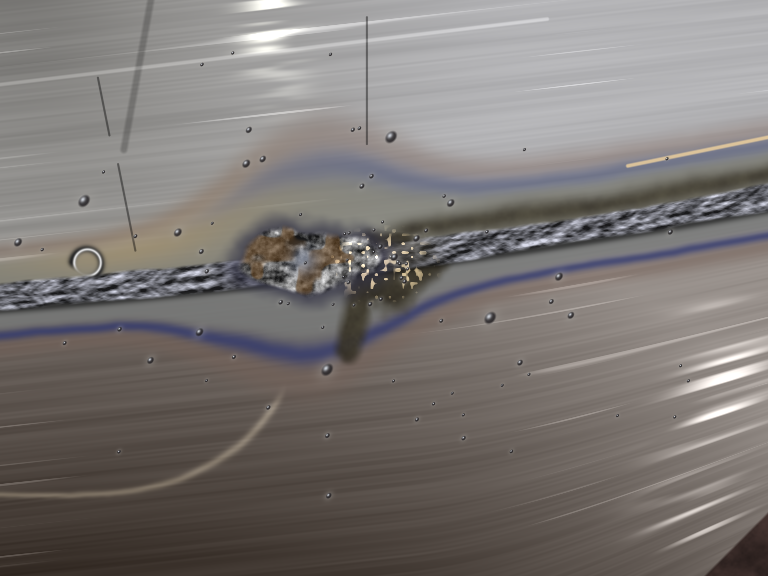
Reproduce this texture procedurally as a WebGL 2 fragment shader.

```glsl
#version 300 es
precision highp float;
// Brushed steel with a weld seam, heat tint, a burnt lump and spatter.
uniform vec2 u_resolution;
out vec4 fragColor;

float hash(vec2 p) { return fract(sin(dot(p, vec2(127.1, 311.7))) * 43758.5); }

float noise(vec2 p) {
  vec2 i = floor(p), f = fract(p);
  f = f * f * (3. - 2. * f);
  return mix(mix(hash(i), hash(i + vec2(1, 0)), f.x),
    mix(hash(i + vec2(0, 1)), hash(i + 1.), f.x), f.y);
}

float fbm(vec2 p) {
  float sum = 0., amp = .5;
  for (int i = 0; i < 4; i++) { sum += amp * noise(p); p = p * 2.03 + 7.1; amp *= .5; }
  return sum;
}

float bell(float x, float w) { return exp(-x * x / (w * w)); }

// Soft line from s.xy to s.zw
float line(vec2 p, vec4 s, float w) {
  vec2 ab = s.zw - s.xy;
  float t = clamp(dot(p - s.xy, ab) / dot(ab, ab), 0., 1.);
  return 1. - smoothstep(w * .3, w + .001, length(p - s.xy - ab * t));
}

// Metal droplet: pale rim, dark body, glint
void droplet(inout vec3 col, vec2 p, float r) {
  p.y -= p.x * .3;
  float d = length(p);
  col = mix(col, vec3(.66, .65, .63), .35 * bell(d, r * 1.6));
  col = mix(col, vec3(.13, .12, .13), .85 - .85 * smoothstep(r * .6, r + .001, d));
  col = mix(col, vec3(.85, .87, .9), .9 * bell(length(p - r * vec2(-.2, .3)), r * .42));
}

// Slanted light on a noise surface
float relief(vec2 p) { return (fbm(p) - fbm(p + vec2(.35, -.45))) * 2.2; }

void main() {
  vec2 p = gl_FragCoord.xy / u_resolution.y;
  float x = p.x, y = p.y;
  float d = y - (.488 + .075 * x + .041 * x * x);
  float wob = fbm(p * 9.) - .47;

  // Plate shading
  vec3 upper = mix(vec3(.58, .575, .565), vec3(.7, .7, .71), smoothstep(.1, .95, x));
  upper -= .11 * bell(length(p - vec2(.02, 1)), .22);
  vec3 lower = mix(vec3(.22, .185, .16), vec3(.54, .51, .49), min(y * 1.4 + .38 * x * x, 1.15));
  vec3 col = mix(lower, upper, smoothstep(-.06, .06, d));

  // Brushing, bent upward at lower right
  float bend = max(x - .7, 0.) * (1. - y);
  float v = y - .11 * x - .5 * bend * bend;
  col += (noise(vec2(x * 3., v * 260.)) - .5) * .04 + (noise(vec2(x * 1.5, v * 55.)) - .5) * .04;
  col += .16 * smoothstep(.87, .98, noise(vec2(x * 2. + 4., v * 120.)));

  // Broken glare
  float glare = bell(x - .475, .05) * smoothstep(.76, .95, y);
  col += vec3(.5, .5, .46) * glare * smoothstep(.35, .85, noise(vec2(x * 7., v * 110.)));
  float flare = bell(x - 1.27 + .25 * max(.38 - y, 0.), .075) * smoothstep(.02, .1, y) * (1. - smoothstep(.42, .5, y));
  col += .55 * flare * smoothstep(.55, .85, noise(vec2(x * 4., v * 75.)));

  // Heat tint: e is 0 on the seam, 1 on the blue rim
  float top = .06 + .03 * smoothstep(.5, 1., x) + .11 * bell(x - .55, .2);
  float low = .07 + .083 * bell(x - .54, .19);
  float e = (d > 0. ? d / top : -d / low) + wob * .12;
  col = mix(col, vec3(.47, .38, .34), .4 * bell(e - 1.28, .25));
  if (d > 0.) {
    col = mix(col, vec3(.49, .49, .45), .75 - .75 * smoothstep(.75, 1.1, e));
    col = mix(col, vec3(.34, .37, .49), .65 * bell(e - 1., .17) * smoothstep(.2, .5, x));
    col = mix(col, vec3(.68, .59, .43), .55 * bell(x - .25, .22) * bell(e - .85, .5));
  } else {
    col = mix(col, vec3(.47, .48, .48), .8 - .8 * smoothstep(.7, 1.05, e));
    col = mix(col, vec3(.19, .22, .43), .75 * bell(e - 1., .12));
  }
  col = mix(col, vec3(.95, .83, .62), .8 * line(p, vec4(1.09, .712, 1.34, .763), .004));

  // Scratches
  float dark = line(p, vec4(.637, .97, .637, .75), .002) + line(p, vec4(.205, .715, .235, .565), .002)
    + line(p, vec4(.17, .865, .19, .765), .002) + .5 * line(p, vec4(.262, 1, .215, .74), .008);
  col *= 1. - .42 * min(dark, 1.);
  col += .12 * line(p, vec4(0, .853, .95, .967), .004);
  float arc = (y - .14 - 3. * pow(x, 4.) + wob * .01) / (1. + 12. * x * x * x);
  col += vec3(.2, .19, .16) * bell(arc, .005) * (1. - smoothstep(.47, .5, x));

  // Soot band, burn and drip
  float soot = .85 * bell(d - .038 + wob * .02, .02) * smoothstep(.64, .72, x);
  float burn = length((p - vec2(.665, .54)) / vec2(.1, .068));
  soot = max(soot, 1. - smoothstep(.6, 1.1, burn + wob * 1.8));
  soot = max(soot, line(p + wob * .04, vec4(.625, .5, .6, .39), .032));
  col = mix(col, mix(vec3(.13, .11, .08), vec3(.29, .27, .2), fbm(p * 35.)), soot * .88);

  // Rippled weld bead
  float ripple = sin((x - abs(d) * 1.5 + wob * .06) * 330.);
  float bead = 1. - smoothstep(.019, .027, abs(d + .003) + wob * .015);
  float light = .43 + relief(vec2(x * 30., d * 90.)) * .6 + ripple * .05;
  col *= 1. - .55 * bell(d + .026, .008);
  col = mix(col, vec3(.97, .98, 1.05) * clamp(light, .1, .88), bead * (1. - .65 * bell(x - .69, .06)));

  // Silver lump in a blue shadow
  vec2 q = (p - vec2(.54, .548)) / vec2(.115, .062);
  float lump = length(vec2(q.x, q.y - q.x * .15)) + wob * .9;
  col = mix(col, vec3(.2, .2, .27), .75 - .75 * smoothstep(.85, 1.45, lump));
  float facet = relief(p * 32.) + .5 * relief(p * 80.);
  vec3 silver = vec3(clamp(.42 + facet * .75, .07, .97));
  silver = mix(silver, vec3(.42, .29, .15), .6 * smoothstep(.55, .7, noise(p * 38.)));
  silver = mix(silver, vec3(.52, .55, .62), .75 * bell(length(p - vec2(.528, .547)), .024));
  col = mix(col, silver, 1. - smoothstep(.82, 1., lump));
  col += vec3(.62, .55, .42) * smoothstep(.68, .82, noise(p * 130.)) * (1. - smoothstep(.5, 1.1, burn));

  // Curled wire
  vec2 w = p - vec2(.15, .542);
  float curl = smoothstep(-.025, -.01, w.y + w.x * .5);
  col = mix(col, vec3(.14), curl * bell(length(w) - .026, .006));
  col = mix(col, vec3(.86), curl * bell(length(w - .002) - .023, .0025));

  // Spatter, thicker toward the burn
  for (float k = 0.; k < 80.; k++) {
    float a = hash(vec2(k, 4.7)) * 6.283, reach = .05 + .62 * pow(hash(vec2(k, 1.3)), 1.7);
    vec2 at = vec2(.645, .53) + reach * vec2(cos(a), .65 * sin(a));
    droplet(col, p - at, .0025 + .005 * pow(hash(vec2(k, 9.1)), 3.));
  }
  vec2 big[4] = vec2[4](vec2(.679, .762), vec2(.146, .651), vec2(.568, .358), vec2(.851, .448));
  for (int i = 0; i < 4; i++) droplet(col, p - big[i], .011);

  // Gap past the plate edge
  col = mix(col, vec3(.2, .15, .14) * (.6 + fbm(p * 40.)), smoothstep(-.004, .004, x - 1.224 - y));
  fragColor = vec4(clamp(col, 0., 1.), 1);
}
```
